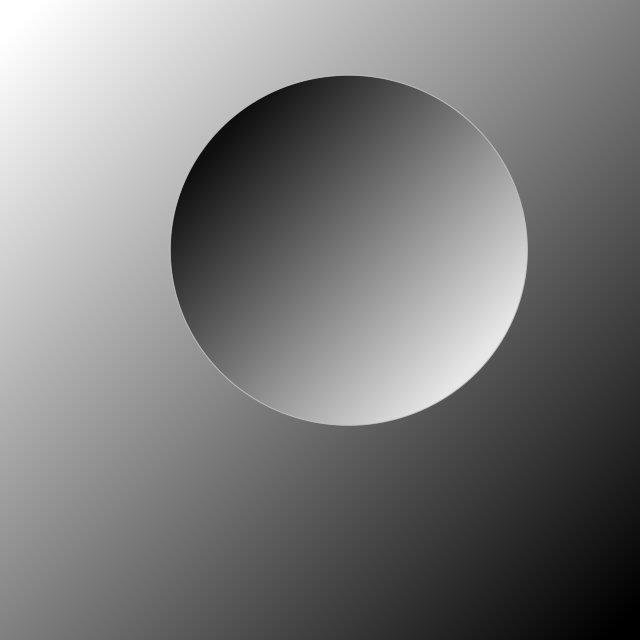
This background is drawn by a WebGL 1 fragment shader. Its source:

```glsl
precision highp float;
// A grey disc on a diagonal white-to-black gradient.
// The disc carries the reverse gradient, so it reads as a hollow, and a thin
// pale rim separates it from the ground; the edges come from a distance.

uniform vec2 u_resolution;

// Approximate signed distance to an axis-aligned ellipse
float ellipseDistance(vec2 p, vec2 radii) {
    float k = length(p / radii);
    return (k - 1.0) * min(radii.x, radii.y);
}

void main() {
    vec2 uv = gl_FragCoord.xy / u_resolution;
    float pixel = 1.0 / min(u_resolution.x, u_resolution.y);

    // Ground: light at the upper left, dark at the lower right
    float diagonal = 0.5 * (uv.x + 1.0 - uv.y);
    float shade = clamp(1.0 - (diagonal - 0.035) / 0.935, 0.0, 1.0);

    // Disc: dark at the upper left, light at the lower right
    vec2 offset = uv - vec2(0.545, 0.609);
    float discShade = clamp(0.48 + dot(offset, vec2(1.2, -1.07)), 0.06, 0.9);
    float edge = ellipseDistance(offset, vec2(0.279, 0.2735));
    float discMask = 1.0 - smoothstep(-0.5 * pixel, 0.5 * pixel, edge);
    shade = mix(shade, discShade, discMask);

    // Hairline rim
    float rim = 1.0 - smoothstep(0.0, 0.001 + 0.5 * pixel, abs(edge));
    shade = mix(shade, 0.76, 0.8 * rim);

    gl_FragColor = vec4(vec3(shade), 1.0);
}
```
